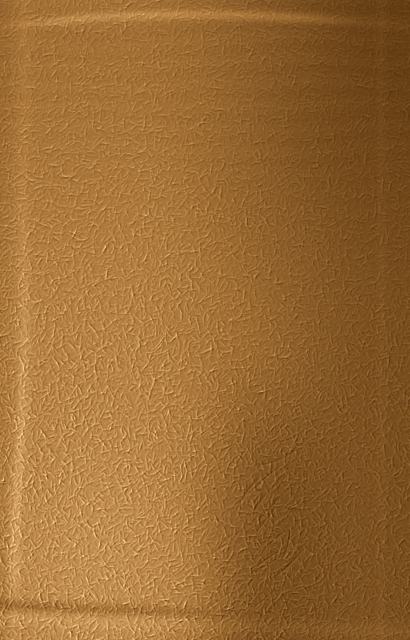
Write a Shadertoy shader that draws this texture.

```glsl
// Softly lit golden leatherette panel with fine embossed wrinkles and a padded rim.

const vec3 DARK_BRONZE = vec3(0.38, 0.23, 0.07);
const vec3 WARM_GOLD   = vec3(0.68, 0.475, 0.235);
const vec3 PALE_GLINT  = vec3(0.98, 0.79, 0.55);

vec3 hash3(vec2 cell, float seed) {
    vec3 h = fract(vec3(cell.xyx + seed) * vec3(0.1031, 0.1030, 0.0973));
    h += dot(h, h.yxz + 33.33);
    return fract((h.xxy + h.yzz) * h.zyx);
}

float bell(float x, float center, float width) {
    float d = (x - center) / width;
    return exp(-d * d);
}

// Slow undulation from layered sines, about -1 to 1
float sway(vec2 p) {
    return 0.5 * sin(p.x * 9.0 + 2.0 * sin(p.y * 7.0))
         + 0.3 * sin(p.y * 17.0 - p.x * 11.0)
         + 0.2 * sin(p.x * 31.0 + p.y * 23.0);
}

// Cellular field of short bent creases, each lit on one flank and shaded on the other
float creases(vec2 p, float size, float lean, float spread, float width, float seed) {
    vec2 q = p / size;
    vec2 home = floor(q);
    float relief = 0.0;
    for (int j = -1; j <= 1; j++)
    for (int i = -1; i <= 1; i++) {
        vec2 cell = home + vec2(i, j);
        vec3 place = hash3(cell, seed);
        vec3 form = hash3(cell, seed + 57.0);
        float angle = lean + spread * (form.x - 0.5);
        vec2 dir = vec2(cos(angle), sin(angle));
        vec2 d = q - cell - place.xy;
        float along = dot(d, dir);
        float across = dot(d, vec2(-dir.y, dir.x)) + (form.y - 0.5) * 0.5 * along * along;
        float taper = 1.0 - smoothstep(0.35, 0.9, abs(along));
        float flank = bell(across, 0.0, width) - 0.85 * bell(across, -1.7 * width, width);
        relief += taper * flank * mix(0.25, 1.3, form.z * form.z);
    }
    return relief;
}

// Broad light: bright lower left, dim top and right
float lighting(vec2 uv, float drift) {
    float tone = 0.705 - 0.235 * smoothstep(0.30, 1.0, uv.x + 0.02 * drift);
    tone -= 0.075 * smoothstep(0.45, 1.0, uv.y);
    tone += 0.05 * bell(uv.x, 0.22, 0.22) * bell(uv.y, 0.12, 0.22);
    tone -= 0.04 * (1.0 - smoothstep(0.0, 0.05, uv.x));
    return tone;
}

// Soft hollow on the lower right of center
float hollow(vec2 uv, float drift) {
    float x = uv.x + 0.025 * drift;
    return smoothstep(0.40, 0.62, x) * (1.0 - smoothstep(0.62, 0.92, x))
         * (1.0 - smoothstep(0.18, 0.48, uv.y));
}

// Raised border lines and the crease along the bottom
float rim(vec2 uv, float drift) {
    float arch = 0.978 - 0.09 * (uv.x - 0.5) * (uv.x - 0.5) + 0.002 * drift;
    float span = smoothstep(0.02, 0.20, uv.x) * (1.0 - smoothstep(0.70, 0.92, uv.x));
    float top = bell(uv.y, arch, 0.008) * (0.03 + 0.09 * span);
    float sideX = 0.06 - 0.03 * (1.0 - smoothstep(0.05, 0.5, uv.y)) + 0.004 * drift;
    float fade = smoothstep(0.04, 0.12, uv.y) * (1.0 - smoothstep(0.15, 0.85, uv.y));
    float side = bell(uv.x, sideX, 0.015) * (0.025 + 0.07 * fade);
    side += 0.02 * bell(uv.x, 0.93, 0.012);
    float foldY = 0.052 - 0.018 * uv.x + 0.003 * drift;
    float fold = 0.04 * bell(uv.y, foldY - 0.02, 0.012)
               - 0.11 * bell(uv.y, foldY, 0.009) * (1.0 - smoothstep(0.3, 0.65, uv.x));
    return top + side + fold;
}

vec3 goldRamp(float tone) {
    vec3 low = mix(DARK_BRONZE, WARM_GOLD, clamp((tone - 0.38) / 0.30, -0.4, 1.0));
    return mix(low, PALE_GLINT, clamp((tone - 0.68) / 0.30, 0.0, 1.0));
}

void mainImage(out vec4 fragColor, in vec2 fragCoord) {
    vec2 uv = fragCoord / iResolution.xy;
    vec2 p = fragCoord / iResolution.y;
    float drift = sway(p);
    float shade = hollow(uv, drift);
    float tone = lighting(uv, drift) - 0.11 * shade + rim(uv, drift);

    // Faint horizontal ribs in the upper part
    tone += 0.008 * sin(uv.y * 190.0 + 2.0 * drift) * smoothstep(0.5, 0.9, uv.y);

    // Dense fine wrinkles, strongest where light grazes the lower left
    vec2 warped = p + 0.003 * vec2(sway(p * 3.0), sway(p.yx * 3.0 + 4.0));
    float lean = mix(1.25, 0.70, smoothstep(0.3, 0.8, uv.y)) + 0.3 * drift;
    float grain = creases(warped, 0.0130, lean, 1.7, 0.095, 11.0)
                + creases(warped + 0.37, 0.0095, lean, 2.3, 0.13, 83.0)
                + 0.8 * creases(warped + 0.71, 0.0065, lean, 2.9, 0.19, 131.0);
    float grazing = (1.0 - 0.45 * smoothstep(0.35, 0.95, uv.x))
                  * (1.0 - 0.45 * smoothstep(0.25, 0.95, uv.y));
    tone += 0.112 * grazing * grain;

    // Longer dark folds sweep through the hollow
    float folds = creases(warped, 0.045, 0.85, 0.9, 0.03, 201.0)
                + creases(warped + 0.53, 0.036, 0.95, 1.0, 0.035, 263.0);
    tone -= 0.09 * shade * folds;

    fragColor = vec4(goldRamp(tone), 1.0);
}
```
